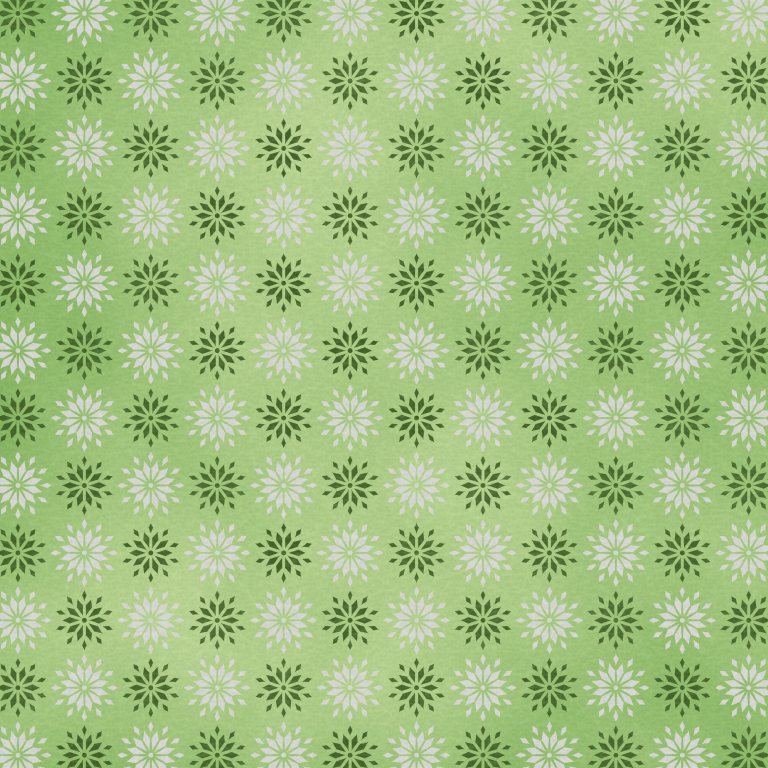
Write a Shadertoy shader that draws this pattern.

```glsl
// Checkerboard of pale and dark petal rosettes on a mottled green paper.
// Each rosette folds the angle into one sector and measures two rings of kites;
// layered sines stain the ground, and cellular noise gives the grain and wear.

#define GRID vec2(11.56, 11.39)      // repeats across and down
#define FIRST_CENTRE vec2(0.27, 0.19) // lowest left rosette, in cells
#define DEEP_GREEN vec3(0.51, 0.70, 0.37)
#define PALE_GREEN vec3(0.72, 0.825, 0.57)
#define LIGHT_INK vec3(0.84, 0.84, 0.83)
#define DARK_INK vec3(0.27, 0.39, 0.17)
#define LIGHT_RADIUS 0.505
#define DARK_RADIUS 0.44
#define STAIN 0.34
#define GRAIN 0.06
#define WEAR 0.22

const float TAU = 6.2831853;

vec2 hash2(vec2 p) {
    vec3 q = fract(vec3(p.xyx) * vec3(0.1031, 0.1030, 0.0973));
    q += dot(q, q.yzx + 33.33);
    return fract((q.xx + q.yz) * q.zy);
}

// Distance to the nearest scattered point
float cellular(vec2 p) {
    vec2 cell = floor(p), local = fract(p);
    float nearest = 2.0;
    for (int y = -1; y <= 1; y++)
        for (int x = -1; x <= 1; x++) {
            vec2 offset = vec2(x, y);
            vec2 gap = offset + hash2(cell + offset) - local;
            nearest = min(nearest, dot(gap, gap));
        }
    return sqrt(nearest);
}

// Soft cloudy stains, roughly -1 to 1
float stains(vec2 p) {
    float sum = 0.0, weight = 0.5;
    for (int i = 0; i < 5; i++) {
        p = mat2(0.8, 0.6, -0.6, 0.8) * p + 1.7;
        sum += weight * sin(p.x + 1.3 * sin(p.y));
        p *= 1.75;
        weight *= 0.58;
    }
    return sum;
}

// Fold the plane into one sector: x runs outwards, y across the petal
vec2 foldSector(vec2 p, float count, float shift) {
    float turn = atan(p.x, p.y) * count / TAU - shift;
    float angle = (turn - floor(turn + 0.5)) * TAU / count;
    return length(p) * vec2(cos(angle), abs(sin(angle)));
}

// Kite from radius r0 to r1, widest a little past its middle
float kite(vec2 p, float r0, float r1, float halfWidth) {
    float widest = mix(r0, r1, 0.57);
    vec2 innerNormal = normalize(vec2(-halfWidth, widest - r0));
    vec2 outerNormal = normalize(vec2(halfWidth, r1 - widest));
    return max(dot(p - vec2(r0, 0.0), innerNormal),
               dot(p - vec2(r1, 0.0), outerNormal));
}

float rosette(vec2 p, float count, float radius) {
    float tips = kite(foldSector(p, count, 0.0), 0.67 * radius, radius, 0.078 * radius);
    float petals = kite(foldSector(p, count, 0.5), 0.078, 0.74 * radius, 0.11 * radius);
    float heart = length(p) - 0.036;
    return min(heart, min(tips, petals));
}

void mainImage(out vec4 fragColor, in vec2 fragCoord) {
    vec2 uv = fragCoord / iResolution.y;

    // Stained ground, deeper towards the borders and the left side
    vec2 border = abs(fragCoord / iResolution.xy - 0.5) * 2.0;
    float edge = max(border.x, border.y);
    float tone = 0.70 + STAIN * stains(uv * 6.0) - 0.16 * pow(edge, 6.0);
    tone -= 0.20 * smoothstep(0.25, 0.0, uv.x);
    vec3 ground = mix(DEEP_GREEN, PALE_GREEN, clamp(tone, 0.0, 1.0));

    // Fine fibres and specks
    float fibre = cellular(uv * vec2(70.0, 190.0)) - 0.5;
    float speck = cellular(uv * 230.0 + 17.0) - 0.5;
    float grain = GRAIN * (0.6 * fibre + 0.6 * speck);

    // Checkerboard of two rosette kinds
    vec2 grid = uv * GRID - FIRST_CENTRE + 0.5;
    vec2 cell = floor(grid);
    vec2 local = (fract(grid) - 0.5) * 0.5 * (GRID.x + GRID.y) / GRID;
    bool isDark = mod(cell.x + cell.y, 2.0) > 0.5;
    float shape = isDark ? rosette(local, 10.0, DARK_RADIUS)
                         : rosette(local, 12.0, LIGHT_RADIUS);
    float pixel = GRID.y / iResolution.y;
    float cover = smoothstep(0.7 * pixel, -0.7 * pixel, shape);

    // Slightly uneven printing within and between rosettes
    float fade = 0.5 * hash2(cell + 40.0).x + 0.5 * smoothstep(0.3, 0.9, fibre + 0.5);
    vec3 ink = isDark ? mix(DARK_INK, ground, WEAR * fade)
                      : mix(LIGHT_INK, ground, 0.3 * WEAR * fade);

    fragColor = vec4(mix(ground, ink, cover) + grain, 1.0);
}
```
